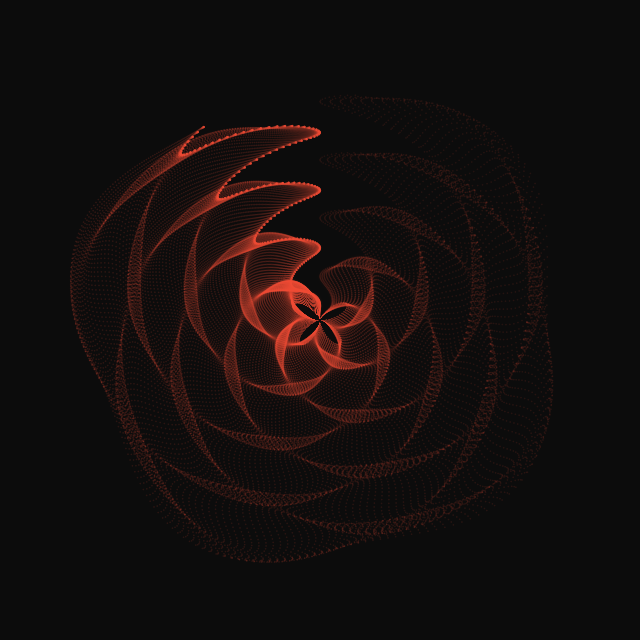
This background is drawn by a WebGL 2 fragment shader. Its source:

```glsl
#version 300 es
precision highp float;
// Fading dot trails of a wavy string that sweeps around the centre on a dark ground.

#define STRANDS 200        // dots along the string
#define STEPS 240.0        // dots along each trail
#define REACH 0.352        // length of the string
#define WAVELENGTH 0.0901  // radial period of the string wave
#define SWING 0.349        // angular height of the string wave
#define HEADING 1.92       // direction of the string
#define SWEEP 5.585        // angle covered by a trail
#define EASE 2.0           // spreads the dots toward the tail
#define BREATH 0.0242      // radial swell of a trail
#define SWELLS 4.0         // swells per trail
#define DOT_RADIUS 0.0012
#define CORE_GAIN 3.0      // extra strength of the trails near the centre

uniform vec2 u_resolution;
out vec4 fragColor;

const float TAU = 6.2831853;
const vec3 GROUND = vec3(0.047);
const vec3 EMBER = vec3(0.94, 0.29, 0.20);

// Radius of a trail at a given angle behind its head, drifting slowly outward.
float trailRadius(float base, float age) {
    float turn = age / SWEEP;
    return base * (1.0 + 0.01 * turn) + BREATH * (1.0 - cos(TAU * SWELLS * turn));
}

// Opacity of the trail dot number k, as seen from point p.
float trailDot(vec2 p, float base, float head, float k, float pixel) {
    float s = pow(k / STEPS, EASE);
    float age = s * SWEEP;
    float angle = head + age;
    vec2 center = trailRadius(base, age) * vec2(cos(angle), sin(angle));
    float d = distance(p, center);
    float tip = exp(-age / 0.01);
    float radius = DOT_RADIUS * (1.0 + 0.5 * tip);
    float edge = 0.6 * pixel;
    float cover = 1.0 - smoothstep(radius - edge, radius + edge, d);
    float core = exp(-base / 0.043);
    float fade = mix(0.145, 0.1, s) + 0.03 * exp(-8.0 * s);
    fade *= 1.0 + CORE_GAIN * core;

    // A faint halo softens the inner trails but leaves the petals clear.
    float spread = d / 0.003;
    float halo = 0.07 * (1.0 - 0.6 * s) * core * smoothstep(0.0, 0.05, base);
    return min(cover * mix(fade, 0.7, tip) + halo * exp(-spread * spread), 0.95);
}

void main() {
    float pixel = 1.0 / min(u_resolution.x, u_resolution.y);
    vec2 p = (gl_FragCoord.xy - 0.5 * u_resolution) * pixel;
    float radius = length(p);
    float angle = atan(p.y, p.x);
    float margin = 0.5 * (TAU - SWEEP);
    float clear = 1.0;

    // Layer the trails, testing only the dots close to this point.
    if (radius < REACH + 2.0 * BREATH + 0.01) {
        for (int i = 0; i <= STRANDS; i++) {
            float base = REACH * float(i) / float(STRANDS);
            float head = HEADING - SWING * sin(TAU * base / WAVELENGTH);
            float age = mod(angle - head + margin, TAU) - margin;
            age = clamp(age, 0.0, SWEEP);
            if (abs(radius - trailRadius(base, age)) > 0.012) continue;

            float nearest = floor(STEPS * pow(age / SWEEP, 1.0 / EASE) + 0.5);
            for (float j = -1.0; j <= 1.0; j++) {
                float k = nearest + j;
                if (k < 0.0 || k > STEPS) continue;
                clear *= 1.0 - trailDot(p, base, head, k, pixel);
            }
        }
    }

    fragColor = vec4(mix(EMBER, GROUND, clear), 1.0);
}
```
